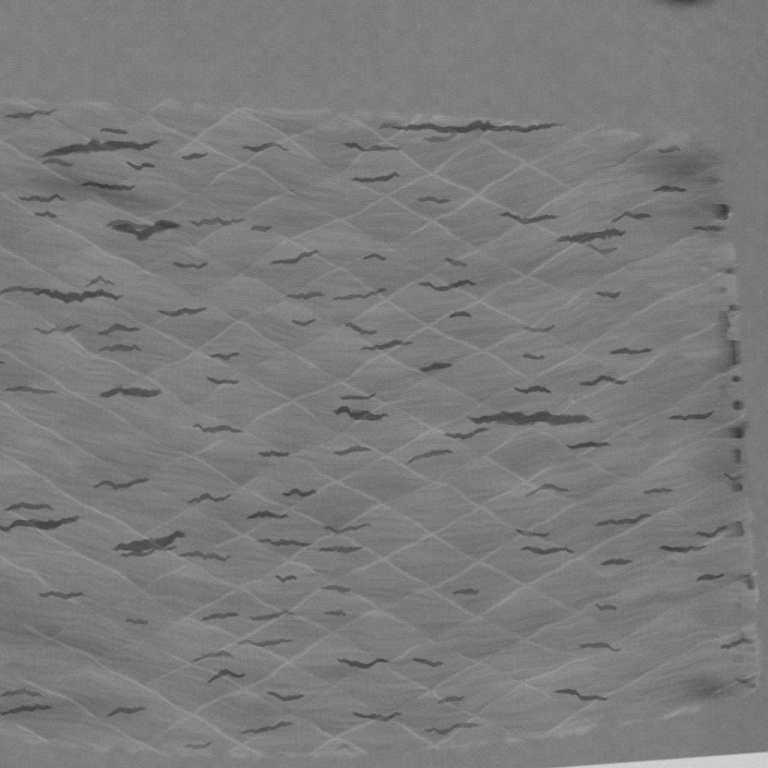
A WebGL 1 fragment shader for this texture:

```glsl
precision highp float;
uniform vec2 u_resolution;

float hash(vec2 p) {
  return fract(sin(dot(p, vec2(127.1, 311.7))) * 43758.5453);
}

float noise(vec2 p) {
  vec2 i = floor(p), f = fract(p);
  f = f * f * (3.0 - 2.0 * f);
  return mix(mix(hash(i), hash(i + vec2(1.0, 0.0)), f.x),
             mix(hash(i + vec2(0.0, 1.0)), hash(i + 1.0), f.x), f.y);
}

float fbm(vec2 p) {
  float sum = 0.0, amp = 0.5;
  for (int i = 0; i < 4; i++) {
    sum += amp * noise(p);
    p = p * 2.03 + 17.3;
    amp *= 0.5;
  }
  return sum;
}

// Ragged, tapering slit running mostly sideways
float crack(vec2 p, vec2 center, float halfLength, float slope, float thickness) {
  vec2 q = p - center;
  float along = q.x / halfLength;
  float wander = (fbm(vec2(p.x * 38.0, center.y * 91.0)) - 0.47) * 0.024;
  float across = abs(q.y - slope * q.x - wander);
  float width = thickness * max(0.0, 1.0 - along * along) * (0.25 + 1.5 * noise(p * vec2(90.0, 160.0)));
  return (1.0 - smoothstep(width * 0.5, width + 0.0025, across)) * smoothstep(1.0, 0.75, abs(along));
}

float scatteredCracks(vec2 p) {
  vec2 size = vec2(0.105, 0.043);
  vec2 base = floor(p / size);
  float dark = 0.0;
  for (int j = -1; j <= 1; j++) {
    for (int i = -1; i <= 1; i++) {
      vec2 id = base + vec2(float(i), float(j));
      float r = hash(id + 3.7);
      vec2 center = (id + 0.15 + 0.7 * vec2(hash(id), hash(id + 9.2))) * size;
      float slope = mix(-0.08, 0.2, hash(id + 5.1));
      dark = max(dark, step(0.4, r) * (0.35 + 0.6 * r) *
                 crack(p, center, 0.015 + 0.027 * hash(id + 1.9), slope, 0.0025));
    }
  }
  return dark;
}

float blob(vec2 p, vec2 center, vec2 radius, float slope) {
  vec2 q = p - center;
  q.y -= slope * q.x;
  q /= radius;
  return exp(-dot(q, q));
}

void main() {
  vec2 p = gl_FragCoord.xy / u_resolution;
  float rough = fbm(p * 45.0) - 0.47;

  // Padded sheet with uneven margins
  float top = 0.872 - 0.06 * p.x * p.x - p.y;
  float right = 0.951 + 0.065 * (0.8 - p.y) - p.x;
  float bottom = p.y - 0.012 - 0.2 * (p.x - 0.35) * (p.x - 0.35);
  float corner = length(max(0.035 - vec2(right, min(top, bottom)), 0.0));
  float inside = min(min(top, bottom), min(right, 0.035 - corner)) + rough * 0.018;
  float cloth = smoothstep(-0.003, 0.008, inside);

  // Smooth backing
  float backing = 0.495 - 0.025 * smoothstep(0.85, 1.0, p.x) + 0.025 * (noise(p * 90.0) - 0.5);
  backing += 0.02 * (fbm(p * 5.0) - 0.47);

  // Overlapping diamond scales, opening into slanted bands at the sides
  vec2 warped = p + 0.024 * (vec2(fbm(p * 9.0), fbm(p * 9.0 + 31.0)) - 0.47);
  warped.y += 0.006 * (noise(p * 35.0) - 0.5);
  vec2 scaled = warped / vec2(0.125, 0.068);
  vec2 lattice = vec2(scaled.x + scaled.y, scaled.x - scaled.y);
  vec2 cell = floor(lattice), f = fract(lattice);
  vec2 seamDist = min(f, 1.0 - f);
  vec2 seamWeight = vec2(1.0 - 0.85 * smoothstep(0.62, 0.84, p.x), 0.15 + 0.85 * smoothstep(0.12, 0.3, p.x));
  vec2 seams = (1.0 - smoothstep(0.01, 0.065, seamDist)) * seamWeight;
  float seam = max(seams.x, seams.y) * smoothstep(0.2, 0.65, noise(p * 23.0 + 4.0));
  float lower = (0.5 - f.x) * seamWeight.x + (f.y - 0.5) * seamWeight.y;

  // Fine combed threads
  float tilt = mix(-0.32, 0.34, smoothstep(0.0, 0.95, p.x)) + 0.25 * (hash(cell) - 0.5);
  vec2 combed = vec2(p.x, warped.y - tilt * (p.x - 0.5) * 0.5);
  float threads = fbm(combed * vec2(24.0, 210.0)) - 0.47;
  float folds = fbm(combed * vec2(7.0, 34.0) + 8.0) - 0.47;

  float fabric = 0.484 + 0.085 * threads + 0.085 * folds - 0.025 * lower;
  fabric += 0.025 * (hash(cell + 2.0) - 0.5) * smoothstep(0.0, 0.12, min(seamDist.x, seamDist.y));
  fabric += 0.05 * seam;

  // Soft hollows near the sides
  fabric -= 0.09 * blob(p, vec2(0.11, 0.754), vec2(0.09, 0.014), -0.2);
  fabric -= 0.06 * blob(p, vec2(0.08, 0.165), vec2(0.12, 0.022), -0.3);
  fabric -= 0.05 * blob(p, vec2(0.07, 0.08), vec2(0.09, 0.014), 0.08);
  fabric -= 0.09 * blob(p, vec2(0.875, 0.785), vec2(0.05, 0.022), -0.2);
  fabric -= 0.11 * blob(p, vec2(0.93, 0.1), vec2(0.035, 0.015), -0.1);
  fabric -= 0.045 * smoothstep(0.1, 0.03, right) * smoothstep(0.35, 0.7, noise(p * vec2(9.0, 14.0)));

  // Scattered slits and the widest tears
  float tears = scatteredCracks(p) * smoothstep(0.0, 0.03, inside);
  tears = max(tears, crack(p, vec2(0.13, 0.807), 0.085, 0.09, 0.006));
  tears = max(tears, crack(p, vec2(0.62, 0.833), 0.13, 0.0, 0.004));
  tears = max(tears, crack(p, vec2(0.19, 0.701), 0.05, 0.05, 0.007));
  tears = max(tears, crack(p, vec2(0.10, 0.615), 0.065, -0.03, 0.005));
  tears = max(tears, crack(p, vec2(0.17, 0.488), 0.045, 0.0, 0.007));
  tears = max(tears, crack(p, vec2(0.69, 0.453), 0.09, 0.02, 0.007));
  tears = max(tears, crack(p, vec2(0.47, 0.46), 0.04, -0.15, 0.006));
  tears = max(tears, crack(p, vec2(0.195, 0.293), 0.052, 0.2, 0.008));
  tears = max(tears, crack(p, vec2(0.05, 0.317), 0.06, 0.15, 0.005));
  tears = max(tears, crack(p, vec2(0.77, 0.694), 0.05, 0.1, 0.006));
  fabric -= 0.19 * tears;

  // Frayed rim
  float rim = exp(-abs(inside - 0.007) * 130.0);
  fabric += rim * (0.035 + 0.14 * rough);
  float fray = exp(-abs(right - 0.012) * 90.0) * smoothstep(0.0, 0.05, top);
  fabric -= 0.2 * fray * smoothstep(0.58, 0.76, noise(p * vec2(50.0, 85.0)));

  float tone = mix(backing, fabric, cloth);
  tone -= 0.25 * blob(p, vec2(0.89, 1.004), vec2(0.035, 0.012), 0.0);
  tone = mix(tone, 0.8, smoothstep(-0.002, 0.002, (p.x - 0.72) * 0.075 - p.y));
  tone += 0.035 * (hash(floor(p * 512.0)) - 0.5);
  gl_FragColor = vec4(vec3(tone), 1.0);
}
```
